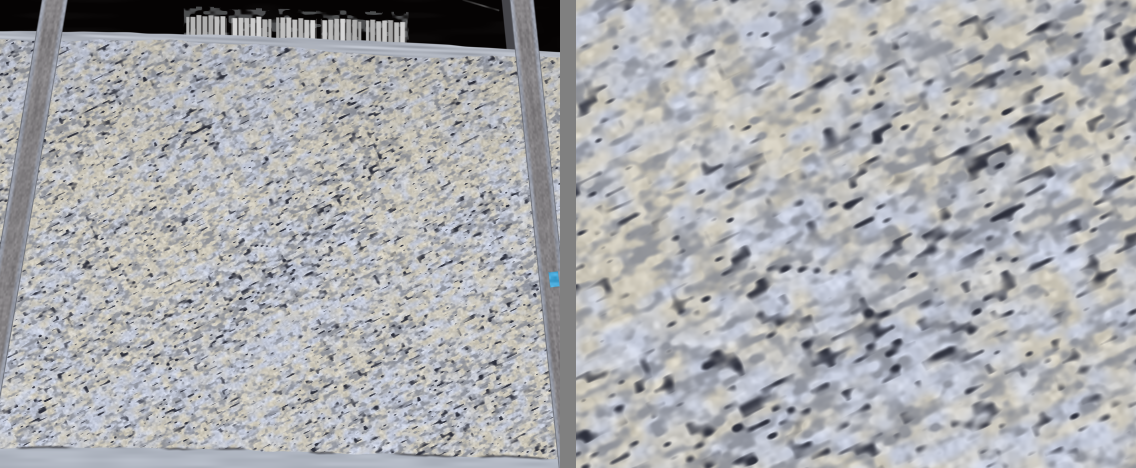
Left: the whole. Right: its middle third, enlarged.
Reproduce this texture procedurally as a WebGL 2 fragment shader.

```glsl
#version 300 es
precision highp float;
uniform vec2 u_resolution;
out vec4 fragColor;

float hash(vec2 p) {
    return fract(sin(dot(p, vec2(127.1, 311.7))) * 43758.5453);
}

float noise(vec2 p) {
    vec2 i = floor(p), f = fract(p);
    f = f * f * (3.0 - 2.0 * f);
    return mix(mix(hash(i), hash(i + vec2(1, 0)), f.x),
               mix(hash(i + vec2(0, 1)), hash(i + vec2(1, 1)), f.x), f.y);
}

float fbm(vec2 p) {
    float sum = 0.0, amp = 0.53;
    for (int i = 0; i < 4; i++) {
        sum += amp * noise(p);
        p = p * 2.03 + 17.3;
        amp *= 0.5;
    }
    return sum;
}

vec2 rotate(vec2 p, float a) {
    float c = cos(a), s = sin(a);
    return vec2(c * p.x + s * p.y, c * p.y - s * p.x);
}

// 1 where d is positive, softened over the width aa
float cover(float d, float aa) {
    return smoothstep(-aa, aa, d);
}

float boxInside(vec2 p, vec2 halfSize) {
    vec2 d = halfSize - abs(p);
    return min(d.x, d.y);
}

float segment(vec2 p, vec2 a, vec2 b) {
    vec2 ab = b - a;
    return length(p - a - ab * clamp(dot(p - a, ab) / dot(ab, ab), 0.0, 1.0));
}

vec3 granite(vec2 p) {
    vec2 q = rotate(p, 0.45);
    float cluster = fbm(q * vec2(9.0, 20.0) + 4.0) - 0.5;
    float blotch = noise(q * vec2(60.0, 85.0) + 31.0);
    float region = fbm(q * vec2(4.0, 7.0));
    float warmth = smoothstep(0.25, 0.72, 0.5 * region + 0.5 * blotch + 0.07 * (p.y - 0.3));
    vec3 col = mix(vec3(0.745, 0.77, 0.835), vec3(0.785, 0.765, 0.71), warmth);

    // pale quartz and fine mottling
    col += 0.05 * smoothstep(0.5, 0.9, noise(q * vec2(120.0, 165.0) + 53.0));
    col += 0.10 * (noise(p * 230.0) - 0.5);

    // grey grains, then dark mica flecks
    float greyGrain = 0.7 * noise(q * vec2(95.0, 170.0) + 9.0) + 0.3 * noise(q * vec2(190.0, 260.0) + 3.0);
    float grey = smoothstep(0.42, 0.86, greyGrain + 0.3 * cluster);
    col = mix(col, vec3(0.50, 0.515, 0.555), 0.8 * grey);
    float flake = 0.8 * noise(q * vec2(100.0, 185.0) + 71.0) + 0.2 * noise(q * vec2(55.0, 90.0) + 13.0);
    float fleck = smoothstep(0.66, 0.95, flake + 0.22 * cluster);
    col = mix(col, vec3(0.15, 0.16, 0.21), 0.95 * fleck);
    return col * (1.02 - 0.06 * smoothstep(0.5, 0.95, p.y));
}

vec3 plasticFilm(vec2 p) {
    float crease = noise(vec2(p.x * 9.0, p.y * 190.0 + p.x * 8.0));
    return vec3(0.68, 0.70, 0.74) + 0.2 * (crease - 0.5);
}

// stacked slab ends in five bundles
vec3 slabStack(vec3 col, vec2 p, float aa) {
    float x = p.x - 0.393;
    float stripe = x / 0.0128;
    float id = floor(stripe);
    float top = 0.966 - 0.026 * x + 0.006 * (hash(vec2(id, 2.0)) - 0.5);
    float range = cover(0.24 - abs(x - 0.24), aa);
    float bundle = cover(0.043 - abs(fract(x / 0.096) - 0.5) * 0.096, aa);
    float bar = cover((0.38 - abs(fract(stripe) - 0.5)) * 0.0128, aa);
    float wisp = smoothstep(0.48, 0.75, noise(p * vec2(75.0, 110.0))) * cover(top + 0.018 - p.y, aa);
    col = mix(col, vec3(0.42, 0.43, 0.44), 0.7 * wisp * range);
    vec3 face = vec3(0.78, 0.78, 0.78) * (0.82 + 0.26 * hash(vec2(id, 7.0)));
    return mix(col, face, range * bundle * (0.3 + 0.7 * bar) * cover(top - p.y, aa));
}

// across runs from -1 to 1 over the width of the post
vec3 post(vec3 col, vec2 p, float center, float halfWidth, float aa) {
    float across = (p.x - center) / halfWidth;
    float weave = noise(vec2(across * 7.0, p.y * 170.0)) - 0.5;
    float streak = noise(vec2(across * 5.0, p.y * 12.0)) - 0.5;
    vec3 face = mix(vec3(0.51, 0.50, 0.51), vec3(0.60, 0.62, 0.67), smoothstep(0.5, 0.85, abs(across)));
    face += 0.08 * weave + 0.08 * streak;
    face *= 1.0 - 0.35 * smoothstep(0.88, 1.0, abs(across));
    return mix(col, face, cover(halfWidth - abs(p.x - center), aa));
}

void main() {
    vec2 p = gl_FragCoord.xy / u_resolution.y;
    float aa = 0.8 / u_resolution.y;
    float drop = 1.0 - p.y;

    // dark hall with a glint and the stack
    vec3 col = vec3(0.02, 0.012, 0.012) + 0.02 * smoothstep(0.6, 0.9, noise(p * vec2(9.0, 60.0)));
    float glint = segment(p, vec2(0.99, 1.0), vec2(1.065, 0.978));
    col = mix(col, vec3(0.6), 0.7 * cover(0.0018 - glint, aa) * noise(p * vec2(60.0, 20.0)));
    col = slabStack(col, p, aa);
    float sidePost = cover(0.016 - abs(p.x - 1.088 - 0.1 * drop), aa);
    col = mix(col, vec3(0.27, 0.27, 0.29), sidePost);

    // film along the top, then the slab
    float filmTop = 0.934 - 0.008 * p.x - 0.025 * p.x * p.x + 0.003 * (noise(vec2(p.x * 22.0, 1.0)) - 0.5);
    col = mix(col, plasticFilm(p), cover(filmTop - p.y, aa));
    float slabTop = 0.915 - 0.038 * smoothstep(0.3, 0.95, p.x) + 0.012 * (fbm(vec2(p.x * 14.0, 5.0)) - 0.5);
    col = mix(col, granite(p), cover(slabTop - p.y, aa));

    // ragged lower edge, its shadow and the ledge
    float ragged = fbm(vec2(p.x * 12.0, 9.0)) - 0.5;
    float slabBottom = 0.045 - 0.024 * smoothstep(0.2, 1.2, p.x) + 0.012 * ragged;
    vec3 ledge = vec3(0.69, 0.715, 0.76) + 0.07 * (noise(p * vec2(14.0, 120.0)) - 0.5);
    float shadow = cover(0.002 - abs(p.y - slabBottom), 2.0 * aa) * smoothstep(0.4, 0.7, noise(vec2(p.x * 16.0, 3.0)));
    col = mix(col, ledge, cover(slabBottom - p.y, aa));
    col = mix(col, vec3(0.22, 0.22, 0.24), 0.75 * shadow);

    // leaning posts and the blue tag
    col = post(col, p, 0.117 - 0.17 * drop, 0.028, aa);
    col = post(col, p, 1.115 + 0.105 * drop, 0.026, aa);
    float tag = boxInside(rotate(p - vec2(1.184, 0.403), 0.12), vec2(0.010, 0.016));
    col = mix(col, vec3(0.28, 0.66, 0.85) + 0.15 * (noise(p * 150.0) - 0.5), cover(tag, aa));

    fragColor = vec4(clamp(col, 0.0, 1.0), 1.0);
}
```
